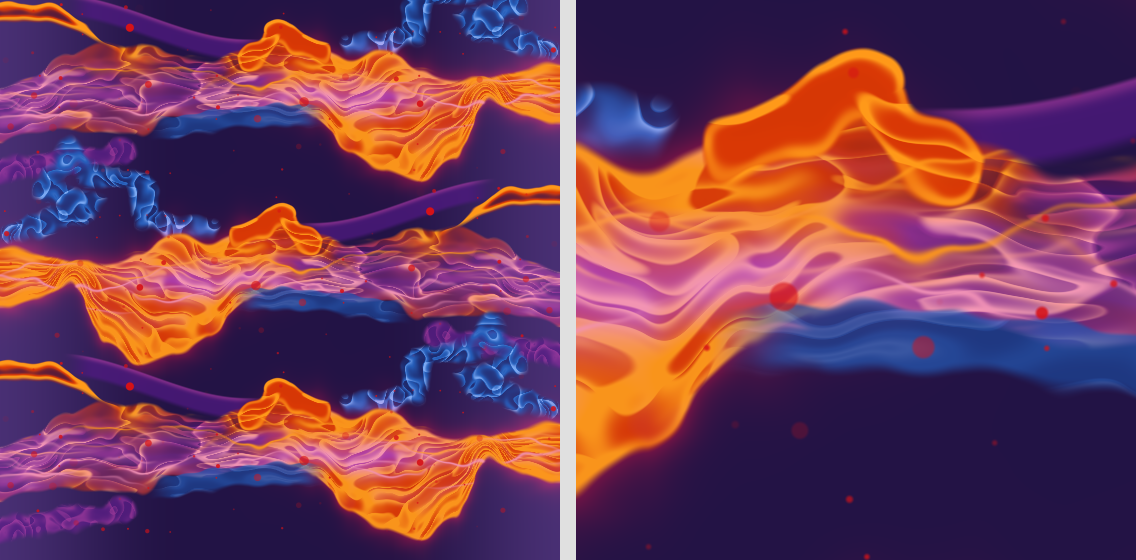
Left: the whole. Right: its middle third, enlarged.
This pattern is drawn by a Shadertoy shader. Its source:

```glsl
// Three rows of silky flame and smoke, every second row mirrored, over dark violet.

// Lengths are in hundredths of the canvas; y runs down inside each row.
const float ROW_PAIR = 64.06;
const float MIRROR_DROP = 32.8;
const float KNOT_STEP = 6.25;
const float DOT_CELL = 4.;
const float DOT_CHANCE = .36;
const vec3 NIGHT = vec3(.135, .075, .27);
const vec3 PLUM = vec3(.29, .19, .46);
const vec3 EMBER = vec3(.84, .07, .09);

// Upper and lower outline of the flame
const float CREST[17] = float[](15.6, 13.7, 9.8, 7.2, 8.1, 9.4, 10.2, 8.9, 7.2, 8.1, 10.4, 8.6, 12., 13.8, 13.5, 12.5, 11.1);
const float HEM[17] = float[](26., 24., 23., 23.7, 24.2, 20.8, 21., 19.5, 19.5, 21.3, 28., 30.6, 32.8, 28., 18., 20.5, 22.3);
const vec2 SMOKE[8] = vec2[](vec2(63, 8), vec2(74, 7), vec2(75, -1), vec2(84, -1), vec2(87, -6), vec2(92, 1), vec2(84, 4), vec2(98, 9));

vec2 hash2(vec2 p) {
  vec3 a = fract(p.xyx * vec3(.1031, .103, .0973));
  a += dot(a, a.yzx + 33.33);
  return fract((a.xx + a.yz) * a.zy);
}

float corner(vec2 c, vec2 f) { return dot(hash2(c) * 3. - 1.5, f); }

float noise(vec2 p) {
  vec2 i = floor(p), f = p - i, u = f * f * (3. - 2. * f), e = vec2(1, 0);
  return mix(mix(corner(i, f), corner(i + e, f - e), u.x),
    mix(corner(i + e.yx, f - e.yx), corner(i + 1., f - 1.), u.x), u.y);
}

float fbm(vec2 p) { return noise(p) * .6 + noise(p * 2.1 + 7.) * .3; }

// Folded cloth: a soft rise to a crisp edge
float silk(vec2 p) {
  float s = fract(noise(p) * 2. + .3);
  return s * s * s * smoothstep(1., .88, s);
}

float profile(float e[17], float x) {
  float t = clamp(x / KNOT_STEP, 0., 15.99);
  int i = int(t);
  return mix(e[i], e[i + 1], smoothstep(0., 1., fract(t)));
}

float segment(vec2 p, vec2 a, vec2 b) {
  vec2 v = b - a;
  return length(p - a - v * clamp(dot(p - a, v) / dot(v, v), 0., 1.));
}

float sheet(float y, float top, float bottom) { return smoothstep(-.15, .25, y - top) * smoothstep(-.2, .9, bottom - y); }
float span(float x, float a, float b) { return smoothstep(a, a + 6., x) * smoothstep(b, b - 6., x); }
float line(float d, float w) { return exp(-d * d / (w * w)); }

// Colours from shade to glow
vec3 ramp(vec3 a, vec3 b, vec3 c, float t) { return mix(mix(a, b, smoothstep(0., .5, t)), c, smoothstep(.5, 1.1, t)); }
vec3 fire(float t) { return ramp(vec3(.4, .04, .06), vec3(.85, .22, .02), vec3(1, .6, .1), t); }
vec3 violet(float t) { return ramp(vec3(.32, .1, .52), vec3(.68, .23, .66), vec3(.97, .6, .72), t); }
vec3 azure(float t) { return ramp(vec3(.06, .13, .4), vec3(.14, .36, .72), vec3(.48, .66, .95), t); }

void paintDots(inout vec3 col, vec2 q) {
  vec2 cell = floor(q / DOT_CELL), h = hash2(cell + 41.), g = hash2(cell + 87.);
  float d = length(q - (cell + .2 + .6 * h) * DOT_CELL) - .12 - .7 * pow(g.y, 5.);
  col = mix(col, EMBER, smoothstep(.15, -.1, d) * step(g.x, DOT_CHANCE) * step(abs(q.y - 16.), 16.) * h.x);
}

void paintSmoke(inout vec3 col, vec2 q) {
  vec2 w = q + 2.2 * vec2(fbm(q * .2), fbm(q * .2 + 19.));
  float d = 9., folds = silk(w * .2) + .7 * silk(w * .33 + 5.);
  for (int i = 0; i < 7; i++) d = min(d, segment(w, SMOKE[i], SMOKE[i + 1]));
  col = mix(col, azure(.2 + .9 * folds), smoothstep(2.5, 1., d) * min(.6 + folds, 1.));
  d = segment(w, vec2(-3, 31), vec2(22, 27));
  col = mix(col, violet(.1 + .4 * folds), .75 * smoothstep(2.6, 1.3, d));
}

void paintFlame(inout vec3 col, vec2 q) {
  float x = q.x, warp = fbm(q * .13), ripple = noise(q * vec2(.25, .4));
  // Ribbons
  float top = 8. * smoothstep(10., 44., x) - 1.;
  col = mix(col, violet(.4 * line(q.y - top, .8)), .7 * sheet(q.y, top, top + 4.) * span(x, 11., 48.));
  float a = .6 + 9.8 * smoothstep(8., 25., x) + ripple, b = 4.2 + 7.6 * smoothstep(8., 28., x) + warp;
  float rims = line(q.y - a - .4, .8) + line(q.y - b + .7, .5);
  col = mix(col, fire(.1 + rims), sheet(q.y, a, b) * smoothstep(32., 22., x) * min(.5 + rims, 1.));

  // Body with tilted folds in the lobe
  float crest = profile(CREST, x), hem = profile(HEM, x);
  float d = min(q.y - crest, hem - q.y) + 1.6 * warp + .6 * ripple;
  float lobe = span(x, 52., 92.), right = smoothstep(40., 56., x);
  vec2 flow = vec2(.065 * x, 2.8 * (q.y - crest) / (hem - crest) + lobe * .09 * (x - 57.)) + .5 * warp;
  float folds = silk(flow) + .7 * silk(flow * vec2(1.3, 2) + 11.);
  float cool = line(q.y - 17. - warp * 3., 5.5 - 2.5 * right) * smoothstep(86., 70., x) + .7 * smoothstep(14., 2., x);
  cool = clamp(cool + .5 * noise(flow * 1.7), 0., 1.);
  float heat = .3 + .3 * right + .4 * warp + .75 * folds + .35 * line(d - .5, .6) * right;
  col.r += .3 * exp(min(d, 0.) * .6) * right;
  col = mix(col, mix(fire(heat), violet(heat), cool), smoothstep(-.15, .6, d) * mix(min(.55 + .4 * folds, 1.), .96, right));

  // Crumpled knot
  vec2 k = q + 1.8 * vec2(noise(q * .22), noise(q * .25 + 9.));
  d = 2.3 - min(segment(k, vec2(49, 6), vec2(57, 9)), segment(k, vec2(48, 7), vec2(44, 11)));
  col = mix(col, fire(.45 + .8 * silk(k * vec2(.11, .2)) + .4 * line(d - .5, .5)), smoothstep(-.1, .4, d));

  // Blue underflow
  top = 21. - 2.2 * smoothstep(28., 46., x) + ripple;
  col = mix(col, azure(.3 + .6 * silk(q * vec2(.06, .3) + warp)), .7 * span(x, 26., 59.) * sheet(q.y, top, top + 4.));

  // Glowing strands
  for (float i = 0.; i < 8.; i++) {
    float y = q.y - 11.5 - 1.4 * i - 1.7 * sin(.12 * x + i * 2.4) - .8 * sin(.29 * x + i * i) - ripple;
    float glow = line(y, .22) + .35 * line(y, 1.1) * smoothstep(-.3, 0., y);
    vec3 tint = mix(fire(1.1), violet(1.), smoothstep(1., 4., i));
    col = mix(col, tint, .7 * glow * sheet(q.y, crest, hem) * smoothstep(-.25, .5, noise(vec2(x * .08, i * 3.7))));
  }
}

void mainImage(out vec4 fragColor, in vec2 fragCoord) {
  vec2 p = fragCoord / iResolution.xy * 100.;
  p.y = 100. - p.y;
  vec3 col = mix(NIGHT, PLUM, smoothstep(18., 54., abs(p.x - 50.)));
  for (int row = 0; row < 3; row++) {
    vec2 q = p - vec2(0, float(row / 2) * ROW_PAIR);
    if (row == 1) q = vec2(100. - q.x, q.y - MIRROR_DROP);
    if (abs(q.y - 14.) > 26.) continue;
    paintSmoke(col, q);
    paintFlame(col, q);
    paintDots(col, q);
  }
  fragColor = vec4(clamp(col, 0., 1.), 1.);
}
```
